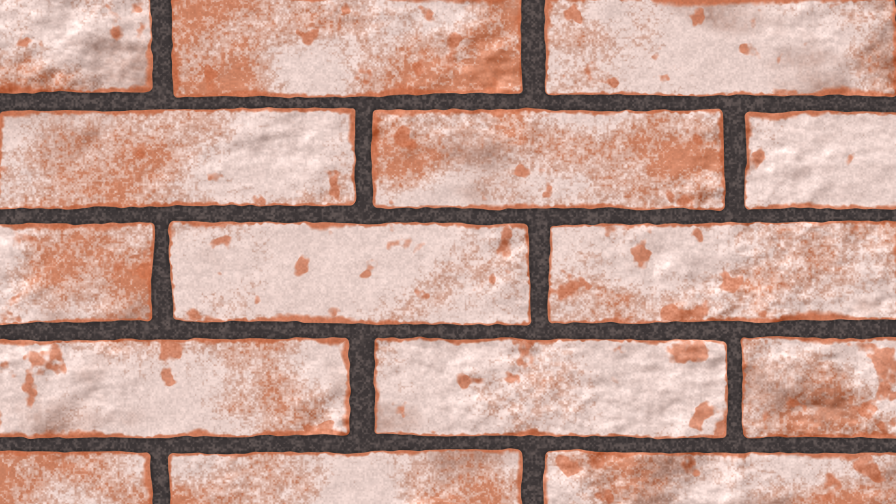
This texture is drawn by a WebGL 1 fragment shader. Its source:

```glsl
precision highp float;
// Running-bond wall of limewashed orange bricks with dark, gritty mortar.
uniform vec2 u_resolution;

// Layout, in canvas heights
const vec2 CELL = vec2(0.741, 0.2265);
const vec2 BRICK_HALF = vec2(0.351, 0.098);
const float FIRST_JOINT = 0.202;
const float EVEN_SHIFT = 0.717;
const float ODD_SHIFT = 0.322;

const vec3 LIMEWASH = vec3(0.91, 0.81, 0.78);
const vec3 ROSE = vec3(0.84, 0.66, 0.59);
const vec3 ORANGE = vec3(0.81, 0.52, 0.40);
const vec3 RUST = vec3(0.77, 0.42, 0.28);
const vec3 STAIN = vec3(0.57, 0.41, 0.35);
const vec3 MORTAR_DARK = vec3(0.23, 0.205, 0.205);
const vec3 MORTAR_LIGHT = vec3(0.37, 0.325, 0.315);

float hash(vec2 p) {
  vec3 q = fract(p.xyx * vec3(0.1031, 0.1030, 0.0973));
  q += dot(q, q.yzx + 33.33);
  return fract((q.x + q.y) * q.z);
}

vec2 hash2(vec2 p) {
  return vec2(hash(p + 3.7), hash(p + 21.3));
}

float noise(vec2 p) {
  vec2 i = floor(p);
  vec2 f = fract(p);
  f = f * f * (3.0 - 2.0 * f);
  float low = mix(hash(i), hash(i + vec2(1.0, 0.0)), f.x);
  float high = mix(hash(i + vec2(0.0, 1.0)), hash(i + 1.0), f.x);
  return mix(low, high, f.y);
}

float fbm(vec2 p) {
  float sum = 0.0;
  float amplitude = 0.533;
  for (int i = 0; i < 4; i++) {
    sum += amplitude * noise(p);
    p = mat2(1.6, 1.2, -1.2, 1.6) * p + 7.3;
    amplitude *= 0.5;
  }
  return sum;
}

float roundedBox(vec2 p, vec2 halfSize, float radius) {
  vec2 d = abs(p) - halfSize + radius;
  return length(max(d, 0.0)) + min(max(d.x, d.y), 0.0) - radius;
}

// Signed distance to a slightly crooked brick with ragged edges
float brickDistance(vec2 local, vec2 id, vec2 surface) {
  vec2 jitter = hash2(id) - 0.5;
  vec2 sizeJitter = hash2(id + 51.0) - 0.5;
  local -= jitter * vec2(0.012, 0.005);
  local.y += local.x * (hash(id + 9.0) - 0.5) * 0.026;
  local.x += local.y * (hash(id + 14.0) - 0.5) * 0.06;
  float ragged = (noise(surface * 13.0) - 0.5) * 0.006
               + (noise(surface * 55.0) - 0.5) * 0.004;
  vec2 halfSize = BRICK_HALF + sizeJitter * vec2(0.01, 0.004);
  return roundedBox(local, halfSize, 0.009) + ragged;
}

vec3 brickColor(vec2 surface, vec2 id, float depth) {
  float grain = noise(surface * 130.0) - 0.5;
  float speck = noise(surface * 270.0) - 0.5;
  float rawness = smoothstep(0.55, 1.0, hash(id + 77.0));

  // Worn limewash over fired clay
  float patches = fbm(surface * vec2(5.0, 7.0));
  float wash = patches + 0.20 * grain + 0.16 * speck + 0.12 - 0.19 * rawness;
  vec3 color = mix(ORANGE, ROSE, smoothstep(0.30, 0.46, wash));
  color = mix(color, LIMEWASH, smoothstep(0.42, 0.66, wash));

  // Soft brown stains
  float stain = smoothstep(0.60, 0.80, fbm(surface * vec2(4.0, 7.0) + 40.0));
  color = mix(color, STAIN, stain * (0.45 + 0.4 * grain));

  // Small bare chips and broken rust rims
  float chips = smoothstep(0.68, 0.76, fbm(surface * 17.0 + 90.0));
  float rimWidth = 0.002 + 0.020 * smoothstep(0.35, 0.95, fbm(surface * 11.0 + 20.0));
  float rim = 1.0 - smoothstep(rimWidth * 0.5, rimWidth + 0.004, depth + 0.005 * grain);
  color = mix(color, RUST, max(0.7 * chips, 0.85 * rim));

  // Raking light on creased plaster
  vec2 crease = surface * vec2(16.0, 24.0);
  float relief = fbm(crease) - fbm(crease + vec2(-0.14, 0.20));
  float creased = smoothstep(0.40, 0.68, fbm(surface * 4.0 + 65.0));
  color += relief * (0.15 + 0.6 * creased);
  return color * (1.0 + 0.10 * speck + 0.05 * grain);
}

vec3 mortarColor(vec2 p, float gap) {
  float grit = 0.55 * noise(p * 250.0) + 0.45 * noise(p * 120.0 + 8.0);
  vec3 color = mix(MORTAR_DARK, MORTAR_LIGHT, smoothstep(0.25, 0.90, grit));
  return color * mix(0.85, 1.05, smoothstep(0.0, 0.009, gap));
}

void main() {
  vec2 p = gl_FragCoord.xy / u_resolution.y;

  // Rows count downward; alternate rows are offset
  float fromTop = (1.0 - p.y - FIRST_JOINT) / CELL.y;
  float row = floor(fromTop);
  float shift = mix(EVEN_SHIFT, ODD_SHIFT, mod(row, 2.0));
  vec2 grid = vec2((p.x - shift) / CELL.x, fromTop);
  vec2 id = floor(grid);
  vec2 local = (fract(grid) - 0.5) * CELL * vec2(1.0, -1.0);

  vec2 surface = local + 4.0 + 19.0 * hash2(id + 31.0);
  float d = brickDistance(local, id, surface);
  float pixel = 0.75 / u_resolution.y;
  float cover = 1.0 - smoothstep(-pixel, pixel, d);
  vec3 color = mix(mortarColor(p, d), brickColor(surface, id, -d), cover);
  gl_FragColor = vec4(clamp(color, 0.0, 1.0), 1.0);
}
```
